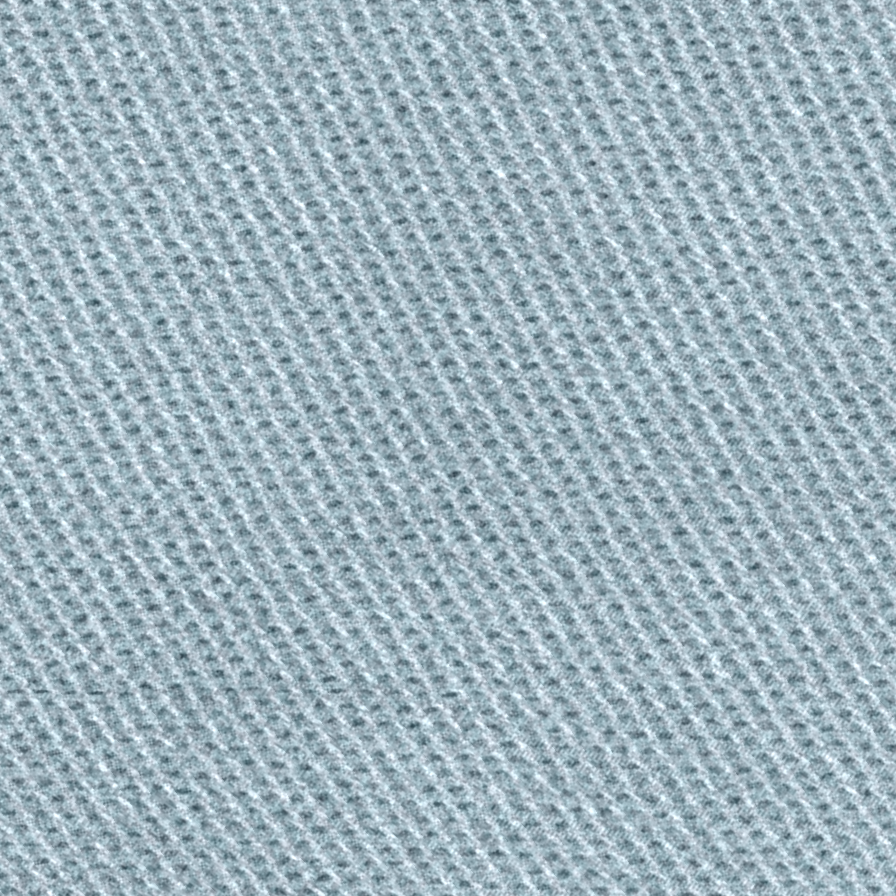
This texture is drawn by a three.js fragment shader. Its source:

```glsl
// Pale blue twill cloth: about 33 steep diagonal ribs across and 57 rows of
// stitches down. A skewed, gently warped grid places a slanted dark pit and a
// bright hooked stitch in every cell; fine yarn grain roughens the weave.
varying vec2 vUv;

float hash(vec2 p) {
  return fract(sin(dot(p, vec2(127.1, 311.7))) * 43758.5453);
}

float noise(vec2 p) {
  vec2 i = floor(p), f = fract(p);
  f = f * f * (3.0 - 2.0 * f);
  return mix(mix(hash(i), hash(i + vec2(1.0, 0.0)), f.x),
             mix(hash(i + vec2(0.0, 1.0)), hash(i + 1.0), f.x), f.y);
}

// Spot squeezed by the given sharpness along each axis, with a firm edge
float spot(vec2 d, vec2 sharpness) {
  return smoothstep(0.08, 0.92, exp(-dot(d * d, sharpness)));
}

void main() {
  vec2 uv = vUv;

  // Slack in the cloth: broad bends and small thread wobble
  vec2 p = uv;
  p += 0.008 * (vec2(noise(uv * 3.0), noise(uv * 3.0 + 17.0)) - 0.5);
  p += 0.004 * (vec2(noise(uv * 60.0), noise(uv * 60.0 + 41.0)) - 0.5);

  // A faint pulled row fades out towards the right
  float pull = 1.0 - smoothstep(0.25, 0.6, uv.x);
  float pulledRow = pull * exp(-pow((p.y - 0.232) / 0.005, 2.0));

  // Skewed weave grid: ribs lean down to the right, rows sink slightly
  float lean = 0.66 * p.y - 0.10 * p.y * p.y;
  vec2 weave = vec2(33.0 * (p.x + lean), 57.0 * p.y + 3.0 * p.x);
  weave.y += 0.4 * pull * smoothstep(0.225, 0.24, p.y);
  vec2 cell = floor(weave);
  vec2 f = fract(weave);
  vec2 jitter = 0.10 * (vec2(hash(cell + 5.3), hash(cell + 9.1)) - 0.5);

  // Raised rib and the thin bright thread between two rows
  float rib = pow(0.5 + 0.5 * cos(6.28318 * (f.x - 0.8)), 2.0);
  float rowThread = cos(6.28318 * (f.y - 0.95 - 0.3 * (f.x - 0.5)));

  // Wide pit rising to the right, and the stitch that crosses the rib
  vec2 toPit = f - vec2(0.38, 0.46) - jitter;
  toPit.y -= 0.4 * toPit.x;
  float pit = spot(toPit, vec2(9.0, 22.0));
  vec2 toStitch = f - vec2(0.77, 0.54) + jitter;
  toStitch.x += 0.35 * toStitch.y;
  float stitch = spot(toStitch, vec2(24.0, 8.0));

  // Yarn grain on turned axes, plus short slanted fibres
  vec2 turned = vec2(0.82 * uv.x - 0.57 * uv.y, 0.57 * uv.x + 0.82 * uv.y);
  float grain = noise(turned * 230.0) - 0.5;
  float fineGrain = noise(turned.yx * 410.0 + 73.0) - 0.5;
  float fibre = noise(vec2(uv.x - 0.6 * uv.y, uv.y + 0.6 * uv.x)
                      * vec2(150.0, 300.0)) - 0.5;

  // Sum of light and shade
  float shade = 0.08 * rib + 0.018 * rowThread;
  shade += (0.09 + 0.10 * hash(cell)) * stitch;
  shade -= (0.10 + 0.11 * hash(cell + 2.7)) * pit;
  shade += 0.16 * grain + 0.27 * fineGrain + 0.11 * fibre;
  shade += 0.03 * (noise(uv * 4.0 + 8.0) - 0.5);
  shade += 0.02 * (length(uv - vec2(0.5, 0.48)) - 0.38);
  shade -= 0.05 * pulledRow;

  // Blue-grey cloth, cooler in the hollows and neutral on the ribs
  vec3 cloth = vec3(0.597, 0.677, 0.717) + shade;
  float tint = noise(turned * 150.0 + 50.0) - 0.5 + 0.4 * (rib - 0.375);
  cloth += tint * vec3(0.045, -0.008, -0.005);
  gl_FragColor = vec4(clamp(cloth, 0.0, 1.0), 1.0);
}
```
